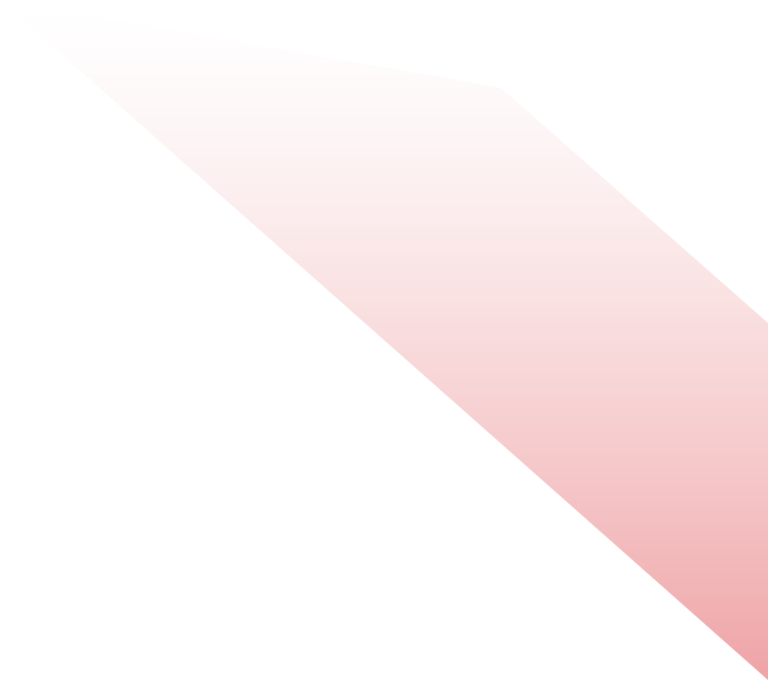
A WebGL 1 fragment shader for this background:

```glsl
precision highp float;
// A slanted rose band crossing a white canvas, from the top left corner to
// the bottom right. Three soft half-planes cut its shape, and a vertical
// ramp tints it from white at the top to rose at the bottom.

uniform vec2 u_resolution;

#define BAND_TIP vec2(0.0, 0.0)
#define BAND_SHOULDER vec2(0.652, 0.129)
#define BAND_RIGHT vec2(1.0, 0.475)
#define BAND_FOOT vec2(1.0, 1.0)
#define EDGE_SOFTNESS 0.0028
#define RAMP_POWER 1.36
#define PAPER_COLOR vec3(1.0, 1.0, 1.0)
#define ROSE_COLOR vec3(0.935, 0.64, 0.65)

// Signed distance to the line a-b, positive on its lower side when b is right of a
float lineDistance(vec2 p, vec2 a, vec2 b) {
  vec2 along = normalize(b - a);
  return dot(p - a, vec2(-along.y, along.x));
}

float softStep(float d) {
  return smoothstep(-0.5 * EDGE_SOFTNESS, 0.5 * EDGE_SOFTNESS, d);
}

void main() {
  // Canvas position in heights, measured down from the top left
  vec2 scale = vec2(u_resolution.x / u_resolution.y, 1.0);
  vec2 p = gl_FragCoord.xy / u_resolution.y;
  p.y = 1.0 - p.y;

  // Band outline: below the top and right edges, above the long diagonal
  float top = lineDistance(p, BAND_TIP * scale, BAND_SHOULDER * scale);
  float right = lineDistance(p, BAND_SHOULDER * scale, BAND_RIGHT * scale);
  float diagonal = -lineDistance(p, BAND_TIP * scale, BAND_FOOT * scale);
  float band = softStep(min(min(top, right), diagonal));

  // Tint deepens toward the bottom
  float tint = pow(clamp(p.y, 0.0, 1.0), RAMP_POWER);
  gl_FragColor = vec4(mix(PAPER_COLOR, ROSE_COLOR, band * tint), 1.0);
}
```
